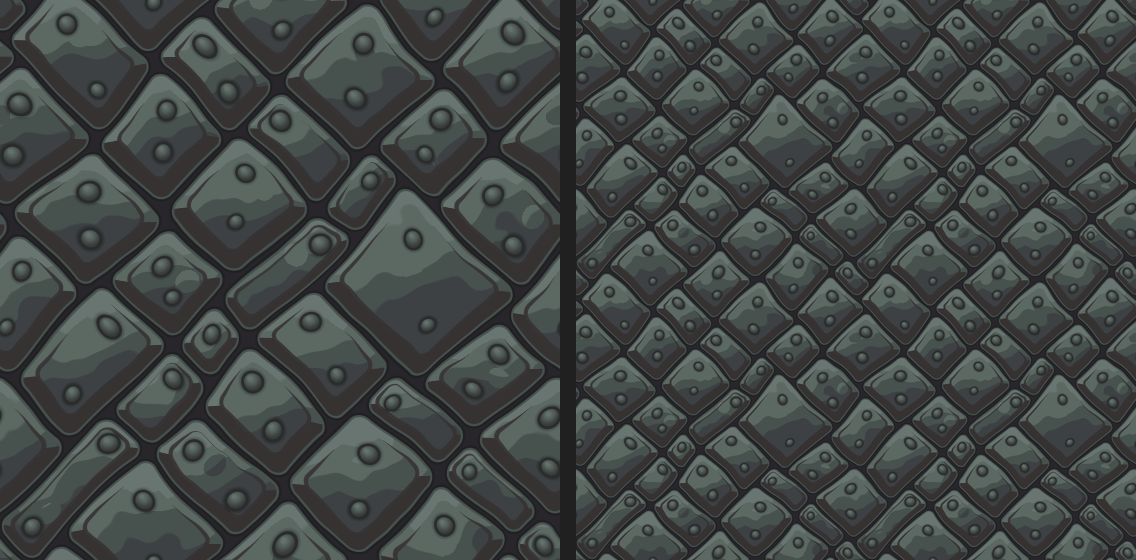
Left: one tile. Right: repeated 2 by 2.
Reproduce this texture procedurally as a WebGL 1 fragment shader.

```glsl
precision highp float;
// Riveted armour plates of mixed sizes, laid diagonally over a dark gap.
// Each cell of a turned grid holds one wall, alternately upright and level; the
// walls bound one rectangle per grid corner, shaded with bevels and camo bands.
uniform vec2 u_resolution;

const float GRID = 4.0;        // grid cells per canvas along each diagonal axis
const float GAP = 0.032;       // half the gap between plates, in cells
const float TAU = 6.2831853;

const vec3 GAP_DARK = vec3(0.125, 0.125, 0.135);
const vec3 GAP_MID = vec3(0.155, 0.15, 0.17);
const vec3 BROWN = vec3(0.21, 0.195, 0.195);
const vec3 SLATE = vec3(0.24, 0.255, 0.265);
const vec3 MOSS = vec3(0.28, 0.32, 0.305);
const vec3 SAGE = vec3(0.36, 0.41, 0.39);
const vec3 PALE = vec3(0.41, 0.46, 0.44);

float hash(vec2 p, float salt) {
  vec3 v = fract(vec3(p.xyx + salt * 1.37) * vec3(0.1031, 0.1030, 0.0973));
  v += dot(v, v.yzx + 33.33);
  return fract((v.x + v.y) * v.z);
}

// Same id for cells that coincide when the canvas repeats.
vec2 wrapCell(vec2 c) {
  float turns = floor(c.x / GRID);
  return vec2(c.x - GRID * turns, mod(c.y - GRID * turns, 2.0 * GRID));
}

float wallOffset(vec2 cell) {
  return mix(0.2, 0.8, hash(wrapCell(cell), 3.0));
}

float noise(vec2 p) {
  vec2 i = floor(p), f = fract(p);
  f = f * f * (3.0 - 2.0 * f);
  return mix(mix(hash(i, 0.0), hash(i + vec2(1.0, 0.0), 0.0), f.x),
             mix(hash(i + vec2(0.0, 1.0), 0.0), hash(i + 1.0, 0.0), f.x), f.y);
}

float roundBox(vec2 p, vec2 halfSize, float radius) {
  vec2 d = abs(p) - halfSize + radius;
  return length(max(d, 0.0)) + min(max(d.x, d.y), 0.0) - radius;
}

float inside(float d, float aa) { return smoothstep(aa, -aa, d); }

// Grid corner whose plate contains p.
vec2 findPlate(vec2 p) {
  vec2 cell = floor(p), f = fract(p);
  bool upright = mod(cell.x + cell.y, 2.0) < 0.5;
  vec2 axis = upright ? vec2(1.0, 0.0) : vec2(0.0, 1.0);
  float side = step(wallOffset(cell), dot(f, axis));
  float crossSide = step(wallOffset(cell + axis * (2.0 * side - 1.0)), dot(f, axis.yx));
  return cell + axis * side + axis.yx * crossSide;
}

// Lower bounds in xy, upper bounds in zw.
vec4 plateBounds(vec2 corner) {
  float a = wallOffset(corner - 1.0), b = wallOffset(corner - vec2(0.0, 1.0));
  float c = wallOffset(corner - vec2(1.0, 0.0)), d = wallOffset(corner);
  bool upright = mod(corner.x + corner.y, 2.0) < 0.5;
  vec4 walls = upright ? vec4(a, b, d, c) : vec4(c, a, b, d);
  return corner.xyxy + walls - vec4(1.0, 1.0, 0.0, 0.0);
}

vec3 camo(float t, float aa) {
  vec3 col = mix(SLATE, MOSS, smoothstep(-aa, aa, t + 0.13));
  col = mix(col, SAGE, smoothstep(-aa, aa, t - 0.16));
  return mix(col, PALE, smoothstep(-aa, aa, t - 0.64));
}

vec3 addRivet(vec3 col, vec2 p, float radius, float aa) {
  vec2 n = p / radius;
  float r = length(n);
  col *= 1.0 - 0.25 * smoothstep(1.35, 0.95, r);
  col = mix(col, vec3(0.165, 0.17, 0.17), inside((r - 1.0) * radius, aa));
  float lit = smoothstep(1.05, 0.1, length(n - vec2(0.12, 0.24)));
  vec3 ball = mix(vec3(0.21, 0.225, 0.22), SAGE, lit);
  ball = mix(ball, PALE, 0.7 * smoothstep(0.35, 0.1, length(n - vec2(0.1, 0.38))));
  return mix(col, ball, inside((r - 0.76) * radius, aa));
}

vec3 shadePlate(vec2 q, vec2 size, vec2 id, float aa) {
  float small = min(size.x, size.y);
  vec2 seed = 40.0 * vec2(hash(id, 5.0), hash(id, 6.0));
  float rough = noise(q * 5.0 + seed) - 0.5;
  float bevel = 0.125 * clamp(small / 0.4, 0.5, 1.0);
  float plate = roundBox(q, size - GAP, min(0.13, 0.6 * small)) + 0.012 * rough;
  vec2 faceSize = size - GAP - bevel;
  float face = roundBox(q - 0.2 * bevel, faceSize, 0.6 * min(0.16, min(faceSize.x, faceSize.y)));
  face += 0.03 * rough;

  // Camo bands darken downwards and to the right; the bevel is a step lighter.
  float span = size.x + size.y;
  float blot = noise(q * 2.8 + seed.yx) + 0.35 * noise(q * 6.0 + seed) - 0.675;
  float t = (q.x + q.y - 0.3 * (q.x - q.y) + 0.5 * blot) / span;
  vec2 spotAt = (vec2(hash(id, 7.0), hash(id, 8.0)) - 0.5) * size;
  float spot = inside(length(q - spotAt) - 0.11 + 0.03 * rough, aa);
  t += spot * step(0.5, hash(id, 9.0)) * (hash(id, 10.0) - 0.5) * 0.7;
  vec3 col = camo(t + 0.26 * smoothstep(-aa, aa, face), 2.0 * aa);

  // Brown shade on the lower bevel, tapering into strokes on the upper one.
  vec2 low = q + size, high = size - q;
  float lowEdge = min(low.x, low.y), highEdge = min(high.x, high.y);
  float lower = smoothstep(-aa, aa, highEdge - lowEdge + 0.02);
  float stroke = 0.026 * smoothstep(0.75, 0.15, lowEdge / span) - 0.004;
  float upperLine = inside(abs(face) - stroke, aa) * step(0.0, stroke);
  col = mix(col, BROWN, max(lower * smoothstep(-aa, aa, face), 0.9 * upperLine));

  // Rivets near the top and bottom corners.
  float inset = min(0.4, 0.14 + 0.4 * small);
  float radius = mix(0.105, 0.13, hash(id, 11.0)) * clamp(small / 0.3, 0.7, 1.0);
  vec2 drift = 0.12 * (vec2(hash(id, 12.0), hash(id, 13.0)) - 0.5) * small;
  col = addRivet(col, q - size + inset + drift, radius, aa);
  if (small > 0.34 || span > 1.0)
    col = addRivet(col, q + size - inset - 0.04 + drift, radius * mix(0.72, 1.0, hash(id, 14.0)), aa);

  // Thin rim, dark outline and gap.
  col = mix(col, MOSS, smoothstep(-aa, aa, plate + 0.022));
  vec3 gap = mix(GAP_DARK, GAP_MID, smoothstep(0.012, 0.035, plate));
  return mix(gap, col, inside(plate, aa));
}

void main() {
  vec2 uv = gl_FragCoord.xy / u_resolution;
  float aa = 0.75 * GRID * 1.4142 / u_resolution.y;
  vec2 bent = uv + 0.007 * sin(TAU * (vec2(2.0, 3.0) * uv.yx + uv))
                 + 0.004 * sin(TAU * (vec2(5.0, 4.0) * uv.yx - 2.0 * uv) + 1.3);
  vec2 p = GRID * vec2(bent.x + bent.y, bent.y - bent.x);
  vec2 corner = findPlate(p);
  vec4 bounds = plateBounds(corner);
  vec2 id = wrapCell(corner);
  vec2 q = p - 0.5 * (bounds.xy + bounds.zw);
  q += 0.05 * (vec2(hash(id, 1.0), hash(id, 2.0)) - 0.5) * q.yx;
  gl_FragColor = vec4(shadePlate(q, 0.5 * (bounds.zw - bounds.xy), id, aa), 1.0);
}
```
